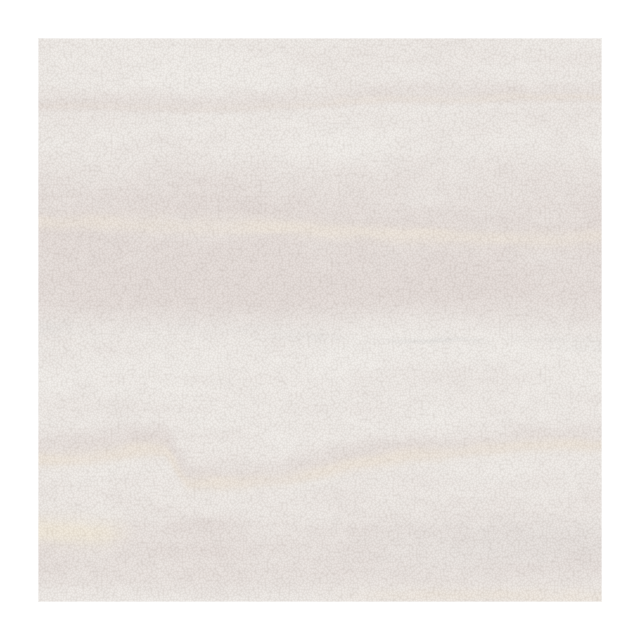
A Shadertoy shader for this texture:

```glsl
#define MARGIN 0.06
#define LIGHT vec3(0.919, 0.904, 0.887)
#define PINK vec3(0.880, 0.850, 0.834)
#define TAN vec3(0.908, 0.874, 0.834)
#define GREY vec3(0.862, 0.852, 0.840)
#define CREAM vec3(0.925, 0.890, 0.825)
#define GRAIN_CELLS 270.0
#define GRAIN_DEPTH 0.075
#define STREAK_DEPTH 0.75
#define WARP 0.035

vec2 hash2(vec2 p) {
    vec3 q = fract(p.xyx * vec3(0.1031, 0.1030, 0.0973));
    q += dot(q, q.yzx + 33.33);
    return fract((q.xx + q.yz) * q.zy);
}

// Value noise that wraps over the unit square
float noise(vec2 uv, vec2 cells) {
    vec2 p = uv * cells, i = floor(p), f = fract(p);
    f = f * f * (3.0 - 2.0 * f);
    float a = hash2(mod(i, cells) + cells).x;
    float b = hash2(mod(i + vec2(1, 0), cells) + cells).x;
    float c = hash2(mod(i + vec2(0, 1), cells) + cells).x;
    float d = hash2(mod(i + vec2(1, 1), cells) + cells).x;
    return mix(mix(a, b, f.x), mix(c, d, f.x), f.y);
}

float fbm(vec2 uv, vec2 cells) {
    float sum = 0.0, amp = 0.5;
    for (int k = 0; k < 5; k++) {
        sum += amp * noise(uv, cells);
        cells *= 2.0;
        amp *= 0.55;
    }
    return sum - 0.52;
}

// Distance to the nearest grain centre, wrapping
float cellular(vec2 uv, float cells) {
    vec2 p = uv * cells, i = floor(p), f = fract(p);
    float nearest = 2.0;
    for (int y = -1; y <= 1; y++)
    for (int x = -1; x <= 1; x++) {
        vec2 o = vec2(x, y);
        vec2 r = o + hash2(mod(i + o, cells)) - f;
        nearest = min(nearest, dot(r, r));
    }
    return sqrt(nearest);
}

// Soft layer rising from a to b and fading from c to d
float layer(float t, float a, float b, float c, float d) {
    return smoothstep(a, b, t) * (1.0 - smoothstep(c, d, t));
}

float vein(float d, float width) {
    return exp(-d * d / (width * width));
}

vec3 stone(vec2 uv, vec2 slab) {
    float x = slab.x;
    float streak = fbm(uv, vec2(3, 22));
    float cloud = fbm(uv, vec2(7, 14));
    float rough = fbm(uv, vec2(32, 64));
    float t = 1.0 - slab.y + WARP * (0.55 * cloud + 0.4 * streak + 0.25 * rough);

    // Signed depth below each vein
    float upper = t - mix(0.123, 0.106, smoothstep(0.3, 0.7, x));
    float middle = t - mix(0.328, 0.352, smoothstep(0.2, 0.8, x));
    float fold = mix(0.747, 0.729, smoothstep(0.0, 0.2, x))
        + 0.059 * smoothstep(0.22, 0.27, x) - 0.07 * smoothstep(0.27, 0.9, x);
    float lower = t - fold;

    // Broad sediment layers
    float pink = 0.7 * layer(upper, -0.06, -0.005, 0.0, 0.018);
    pink += layer(t, 0.14, 0.38, 0.45, 0.54);
    pink += 0.75 * layer(lower, -0.06, -0.012, 0.0, 0.02);
    pink += 0.6 * layer(t, 0.81, 0.90, 0.94, 1.02);
    pink += 0.16 + STREAK_DEPTH * (streak + 0.6 * cloud + 0.5 * rough);
    vec3 color = mix(LIGHT, PINK, clamp(pink, 0.0, 1.15));

    // Grey wisps
    float wisp = vein(t - 0.515 - 0.03 * x, 0.012) * smoothstep(-0.1, 0.25, streak);
    wisp += vein(t - 0.536, 0.005) * layer(x, 0.58, 0.68, 0.72, 0.84);
    wisp += 0.4 * layer(t, 0.84, 0.88, 0.91, 0.96) * smoothstep(0.4, 0.9, x);
    color = mix(color, GREY, clamp(0.6 * wisp, 0.0, 1.0));

    // Warm veins and the stained patch
    float warm = 0.45 * vein(upper, 0.007) * (0.5 + 0.5 * smoothstep(0.3, 0.7, x));
    warm += 0.8 * vein(middle, 0.012) + 0.85 * vein(lower - 0.004, 0.013);
    warm += 0.8 * vein(t - 0.988, 0.013) * smoothstep(0.45, 0.75, x);
    color = mix(color, TAN, clamp(warm * (1.0 + 1.2 * cloud), 0.0, 1.0));
    float patchArea = vein(t - 0.875, 0.022) * (1.0 - smoothstep(0.08, 0.2, x + 0.15 * cloud));
    color = mix(color, CREAM, 0.75 * patchArea);

    // Sandy grain
    float grain = cellular(uv, GRAIN_CELLS) - 0.46;
    color -= GRAIN_DEPTH * grain * vec3(0.92, 1.0, 1.05);
    color += 0.018 * (noise(uv, vec2(128)) - 0.5);
    return color;
}

void mainImage(out vec4 fragColor, in vec2 fragCoord) {
    vec2 uv = fragCoord / iResolution.xy;
    vec2 slab = (uv - MARGIN) / (1.0 - 2.0 * MARGIN);

    // Square slab on a white ground
    vec2 inset = (0.5 - MARGIN - abs(uv - 0.5)) * iResolution.xy;
    float mask = clamp(min(inset.x, inset.y) + 0.5, 0.0, 1.0);
    fragColor = vec4(mix(vec3(1.0), stone(uv, slab), mask), 1.0);
}
```
